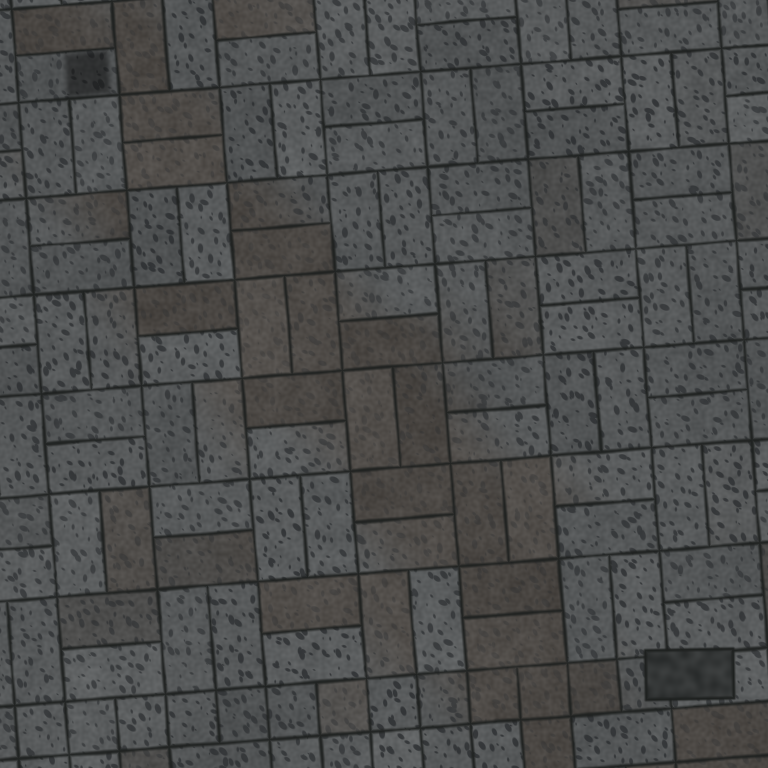
Give the GLSL for this texture, as a Shadertoy shader.

```glsl
// Worn basket-weave paving: pairs of pitted grey and brown bricks with dark joints.
#define BLOCK_SIZE vec2(0.1311, 0.1278) // one pair of bricks
#define ORIGIN vec2(0.436, 0.646)       // a corner shared by four blocks
#define TILT 0.077                      // rotation of the paving, radians
#define STRETCH 0.009                   // rows grow taller towards the bottom
#define BORDER_ROW -4.0                 // half bricks lie below this row
#define JOINT 0.0019                    // half width of a joint
#define SOFTNESS 0.0022
#define PIT_SPACING 0.0150
#define GREY vec3(0.338, 0.348, 0.352)
#define BROWN vec3(0.302, 0.287, 0.272)
#define JOINT_COLOR vec3(0.115, 0.125, 0.120)
#define PIT_COLOR vec3(0.165, 0.175, 0.185)

vec2 hash22(vec2 p) {
    vec3 q = fract(p.xyx * vec3(0.1031, 0.1030, 0.0973));
    q += dot(q, q.yzx + 33.33);
    return fract((q.xx + q.yz) * q.zy);
}

mat2 turn(float a) {
    float c = cos(a), s = sin(a);
    return mat2(c, -s, s, c);
}

float corner(vec2 cell, vec2 offset, vec2 f) {
    float a = 6.2832 * hash22(cell + offset).x;
    return dot(vec2(cos(a), sin(a)), f - offset);
}

float gradientNoise(vec2 p) {
    vec2 c = floor(p), f = p - c;
    vec2 w = f * f * f * (f * (f * 6.0 - 15.0) + 10.0);
    float low = mix(corner(c, vec2(0, 0), f), corner(c, vec2(1, 0), f), w.x);
    float high = mix(corner(c, vec2(0, 1), f), corner(c, vec2(1, 1), f), w.x);
    return mix(low, high, w.y);
}

float boxDistance(vec2 p, vec2 halfSize) {
    vec2 d = abs(p) - halfSize;
    return length(max(d, 0.0)) + min(max(d.x, d.y), 0.0);
}

// Signed distance to scattered slanted pits, in units of their spacing
float pitDistance(vec2 p) {
    vec2 cell = floor(p);
    float nearest = 1.0;
    for (int j = -1; j <= 1; j++)
    for (int i = -1; i <= 1; i++) {
        vec2 c = cell + vec2(i, j);
        vec2 shape = hash22(c + 71.0);
        vec2 d = turn(-0.95 + 1.3 * (shape.x - 0.5)) * (p - c - hash22(c));
        nearest = min(nearest, length(d * vec2(1.0, 1.8)) - mix(0.08, 0.46, shape.y));
    }
    return nearest;
}

// Splits a block into bricks: returns the position in the brick, its id and its size
vec2 layBrick(vec2 grid, out vec2 id, out vec2 size) {
    vec2 block = floor(grid);
    bool lying = mod(block.x + block.y, 2.0) > 0.5;
    vec2 split = lying ? vec2(1, 2) : vec2(2, 1);
    if (grid.y < BORDER_ROW) {
        float pick = hash22(vec2(block.x, floor(grid.y * 2.0)) + 40.0).x;
        split = vec2(pick > 0.3 ? 2.0 : 1.0, 2.0);
    }
    vec2 part = floor((grid - block) * split);
    id = block * 2.0 + part + 100.0;
    size = BLOCK_SIZE / split;
    return fract((grid - block) * split) * size;
}

void mainImage(out vec4 fragColor, in vec2 fragCoord) {
    vec2 p = fragCoord / iResolution.xy;
    float soft = max(SOFTNESS, 1.0 / iResolution.y);

    // Paving grid
    vec2 bend = 0.0011 * vec2(gradientNoise(p * 13.0), gradientNoise(p * 13.0 + 50.0));
    vec2 grid = turn(TILT) * (p + bend - ORIGIN) / BLOCK_SIZE;
    grid.y += STRETCH * grid.y * grid.y;
    vec2 id, size;
    vec2 local = layBrick(grid, id, size);
    vec2 edge = min(local, size - local);
    vec2 random = hash22(id);

    // Brown bricks gather along a diagonal band
    float band = dot(p - vec2(0.378, 0.57), vec2(0.771, 0.636));
    float brown = smoothstep(0.42, 0.60, 0.6 * random.x + 0.3 * exp(-40.0 * band * band));
    vec3 color = mix(GREY, BROWN, brown);
    color += 0.045 * (hash22(id + 9.0).x - 0.5);

    // Grain, wear and pits
    color += 0.045 * gradientNoise(p * 160.0) + 0.035 * gradientNoise(p * 38.0);
    color += 0.030 * gradientNoise(p * 5.0);
    float pit = 1.0 - smoothstep(-0.12, 0.12, pitDistance(p / PIT_SPACING + random * 50.0));
    color = mix(color, PIT_COLOR, pit * mix(0.80, 0.35, brown) * mix(0.7, 1.0, random.y));

    // Joints
    float width = JOINT * (1.0 + 0.7 * gradientNoise(p * 20.0));
    float joint = 1.0 - smoothstep(width - soft, width + soft, min(edge.x, edge.y));
    color = mix(color, JOINT_COLOR, 0.92 * joint);

    // Damp stain on one brick
    float stain = boxDistance(turn(TILT) * (p - vec2(0.114, 0.904)), vec2(0.028));
    color *= mix(0.58, 1.0, smoothstep(-0.006, 0.006, stain));

    // Sunken dark slab with an open joint around it
    float slab = boxDistance(turn(0.02) * (p - vec2(0.898, 0.122)), vec2(0.057, 0.032));
    vec3 slabColor = vec3(0.20, 0.21, 0.21) + 0.08 * gradientNoise(p * 60.0);
    color = mix(slabColor, color, smoothstep(-soft, soft, slab));
    color = mix(JOINT_COLOR, color, smoothstep(JOINT - soft, JOINT + soft, abs(slab)));

    fragColor = vec4(color, 1.0);
}
```
